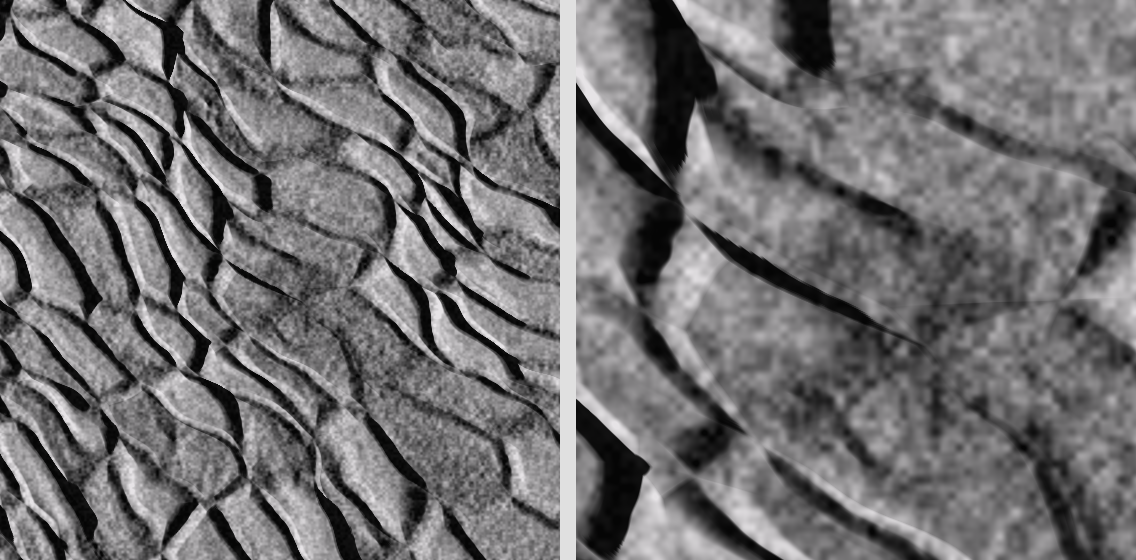
Left, the full canvas; right, a detail of the centre.
This texture is drawn by a three.js fragment shader. Its source:

```glsl
// Weathered rock face: slanting elongated lumps lit from the left, with black crevices and gritty grain.
varying vec2 vUv;

const float FLOW_ANGLE = -0.87;             // direction the lumps run, in radians
const vec2 CELL_COUNT = vec2(5.0, 12.5);    // lumps per canvas, along and across the flow
const vec2 LIGHT_DIR = vec2(-0.99, 0.1);    // towards the light
const float LIGHT_SLOPE = 0.76;             // tangent of the light elevation
const float LUMP_HEIGHT = 0.023;
const float LUMP_TILT = 0.036;
const float WALL_WIDTH = 0.36;
const float STRIA_HEIGHT = 0.013;
const float GRIT_HEIGHT = 0.0042;
const float GRAIN = 0.22;
const float SLOPE_CONTRAST = 0.37;
const float LOW_TONE = 0.38;
const float HIGH_TONE = 0.58;
const float SHADOW_TONE = 0.035;
const vec3 STONE_TINT = vec3(1.0, 0.988, 1.0);
const int SHADOW_STEPS = 9;
const float SHADOW_STRIDE = 0.004;

vec2 hash2(vec2 p) {
  vec3 a = fract(p.xyx * vec3(0.1031, 0.1030, 0.0973));
  a += dot(a, a.yzx + 33.33);
  return fract((a.xx + a.yz) * a.zy);
}

vec2 noise2(vec2 p) {
  vec2 i = floor(p);
  vec2 f = fract(p);
  f = f * f * (3.0 - 2.0 * f);
  vec2 low = mix(hash2(i), hash2(i + vec2(1.0, 0.0)), f.x);
  vec2 high = mix(hash2(i + vec2(0.0, 1.0)), hash2(i + 1.0), f.x);
  return mix(low, high, f.y);
}

// Bent coordinates: x along the flow, y across it; lumps grow to the lower right
vec2 flowSpace(vec2 p) {
  vec2 bend = (noise2(p * 4.5 + 7.0) - 0.5) * 0.11;
  bend += (noise2(p * 15.0 + 31.0) - 0.5) * 0.026;
  p = p * (1.2 - 0.15 * (p.x + 1.0 - p.y)) + bend;
  vec2 along = vec2(cos(FLOW_ANGLE), sin(FLOW_ANGLE));
  vec2 across = vec2(-along.y, along.x);
  return vec2(dot(p, along), dot(p, across)) * CELL_COUNT + 20.0;
}

// Height of the lumps: tilted plateaus on stretched cells, plus lengthwise striae
float relief(vec2 p) {
  vec2 q = flowSpace(p);
  vec2 cell = floor(q);
  float nearest = 9.0;
  float second = 9.0;
  vec2 offset = vec2(0.0);
  vec2 id = vec2(0.0);
  for (int j = -1; j <= 1; j++) {
    for (int i = -1; i <= 1; i++) {
      vec2 c = cell + vec2(float(i), float(j));
      vec2 d = q - c - 0.05 - 0.9 * hash2(c);
      float len = length(d);
      if (len < nearest) {
        second = nearest;
        nearest = len;
        offset = d;
        id = c;
      } else {
        second = min(second, len);
      }
    }
  }
  float border = second - nearest;
  vec2 rnd = hash2(id + 57.0);
  float plateau = LUMP_HEIGHT * (0.4 + 0.8 * rnd.x) + LUMP_TILT * (rnd.y - 0.25) * offset.y;
  float wall = smoothstep(0.0, WALL_WIDTH, border);
  float striae = STRIA_HEIGHT * noise2(q * vec2(0.9, 2.4)).x;
  return wall * plateau + 0.008 * border + striae;
}

// Small pits and chips, slightly stretched along the flow
float grit(vec2 p) {
  vec2 q = flowSpace(p);
  float chips = noise2(q * vec2(7.0, 4.5)).x - 0.5;
  float pits = noise2(p * 105.0).y - 0.5;
  return GRIT_HEIGHT * (chips + 0.55 * pits);
}

float surface(vec2 p) {
  float h = relief(p);
  float smoothTop = smoothstep(0.012, 0.038, h);
  return h + grit(p) * mix(1.3, 0.6, smoothTop);
}

// Cast shadow: how far the ground towards the light rises above the ray
float castShadow(vec2 p, float h) {
  float rise = -1.0;
  for (int i = 1; i <= SHADOW_STEPS; i++) {
    float t = float(i) * SHADOW_STRIDE;
    rise = max(rise, relief(p + LIGHT_DIR * t) - h - t * LIGHT_SLOPE);
  }
  return smoothstep(-0.0005, 0.0035, rise);
}

void main() {
  vec2 p = vUv;
  float h = surface(p);

  // Slope facing the light
  float e = 0.0024;
  float facing = (surface(p - LIGHT_DIR * e) - surface(p + LIGHT_DIR * e)) / (2.0 * e);
  float crest = smoothstep(0.008, 0.036, h);
  float tone = mix(LOW_TONE, HIGH_TONE, crest);
  tone += SLOPE_CONTRAST * facing / sqrt(0.6 + facing * facing);

  // Fine grain, stronger in the hollows
  float grain = noise2(p * 210.0).x + 0.6 * noise2(p * 120.0 + 9.0).y - 0.8;
  tone += grain * GRAIN * mix(1.1, 0.7, crest);

  // Crevices and highlights
  float shadow = castShadow(p, h);
  tone = mix(tone, SHADOW_TONE + 0.05 * grain, shadow * 0.97);
  tone = clamp(tone, 0.02, 0.9);
  gl_FragColor = vec4(tone * STONE_TINT, 1.0);
}
```
